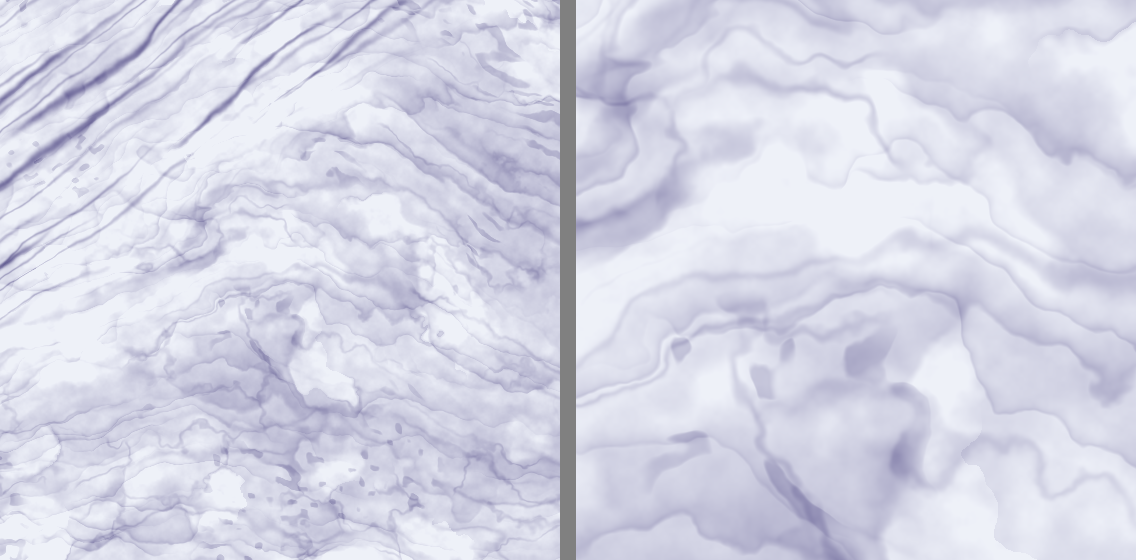
Left, the full canvas; right, a detail of the centre.
Write a three.js fragment shader that draws this texture.

```glsl
// Pale lilac fibrous sheets: dark slanted strands above, soft wavy folds below.
varying vec2 vUv;

const vec3 PALE_LILAC = vec3(0.92, 0.93, 0.965);
const vec3 STAIN_ABSORPTION = vec3(0.32, 0.34, 0.235);
const float STRAND_SLOPE = 0.75;
const vec2 SWIRL_CENTER = vec2(0.52, 0.58);

float hash(vec2 p) {
  vec3 h = fract(p.xyx * 0.1031);
  h += dot(h, h.yzx + 33.33);
  return fract((h.x + h.y) * h.z);
}

float noise(vec2 p) {
  vec2 cell = floor(p);
  vec2 f = fract(p);
  f = f * f * f * (f * (f * 6.0 - 15.0) + 10.0);
  float low = mix(hash(cell), hash(cell + vec2(1.0, 0.0)), f.x);
  float high = mix(hash(cell + vec2(0.0, 1.0)), hash(cell + 1.0), f.x);
  return mix(low, high, f.y);
}

float fbm(vec2 p) {
  float sum = 0.0;
  float weight = 0.53;
  for (int i = 0; i < 4; i++) {
    sum += weight * noise(p);
    p = p * 2.03 + vec2(17.3, 9.1);
    weight *= 0.5;
  }
  return sum;
}

// Cellular noise: nearest distance, second distance, random value of the cell.
vec3 cellular(vec2 p) {
  vec2 base = floor(p);
  vec3 result = vec3(8.0, 8.0, 0.0);
  for (int y = -1; y <= 1; y++) {
    for (int x = -1; x <= 1; x++) {
      vec2 cell = base + vec2(float(x), float(y));
      vec2 seed = cell + vec2(hash(cell + 3.7), hash(cell + 41.2));
      float d = distance(p, seed);
      if (d < result.x) result = vec3(d, result.x, hash(cell + 75.9));
      else result.y = min(result.y, d);
    }
  }
  return result;
}

// Layered sines that bend the plane.
vec2 sway(vec2 p, float amount) {
  float freq = 5.0;
  for (int i = 0; i < 3; i++) {
    p += amount * 0.13 / freq * sin(p.yx * freq * vec2(1.3, 1.0) + freq * vec2(1.7, 0.6));
    freq *= 1.9;
  }
  return p;
}

// Irregular offset of the given scale.
vec2 jitter(vec2 p, float freq) {
  return vec2(fbm(p * freq), fbm(p * freq + 31.0)) - 0.5;
}

// Overlapping sheets: a crisp lower edge fading softly upward.
float folds(vec2 q, float freq, float waviness) {
  float f = q.y * freq + waviness * (fbm(q * vec2(4.0, 6.0) + freq) - 0.5);
  float id = floor(f);
  float r = fract(f);
  float strength = smoothstep(0.3, 0.8, noise(vec2(q.x * 6.0 + id * 17.3, id * 3.1 + freq)));
  float profile = 0.45 * exp(-5.0 * r) + 0.7 * exp(-20.0 * r);
  return strength * profile * smoothstep(0.0, 0.06, r);
}

// Thin broken fibres of uneven width running along q.x.
float strands(vec2 q, float freq, float wobble) {
  float f = q.y * freq + wobble * (fbm(q * vec2(3.0, 6.0) + freq) - 0.5);
  float id = floor(f);
  float r = fract(f) - 0.5;
  float width = mix(0.05, 0.16, noise(vec2(q.x * 9.0, id * 5.3 + freq)));
  float strength = smoothstep(0.3, 0.75, noise(vec2(q.x * 4.0 + id * 7.7, id * 3.1)));
  return strength * exp(-r * r / (width * width));
}

void main() {
  // Flow coordinates: slanted at upper left, level below, sinking gently at right.
  float rise = vUv.y - STRAND_SLOPE * vUv.x;
  float strandZone = smoothstep(0.3, 0.5, rise);
  vec2 toSwirl = vUv - SWIRL_CENTER;
  float swirl = exp(-22.0 * dot(toSwirl, toSwirl));
  vec2 p = sway(vUv, (0.6 + 2.0 * swirl) * (1.0 - 0.7 * strandZone));
  p += (0.04 + 0.07 * swirl) * (1.0 - 0.7 * strandZone) * jitter(vUv, 9.0);
  float slant = smoothstep(-0.3, 0.75, p.y - 0.45 * p.x);
  float lift = STRAND_SLOPE * (p.x - 0.38 * p.x * p.x) * slant;
  vec2 flow = vec2(p.x + 0.6 * p.y * slant, p.y - lift);
  flow += 0.014 * jitter(vUv, 26.0);

  // Broad cloudy stain, denser to the right, with fine fibre grain.
  float haze = smoothstep(0.6, -0.2, rise) * smoothstep(0.02, 0.35, vUv.y + 0.25 * vUv.x);
  float stain = -0.03 + 0.2 * haze;
  stain += 0.8 * (1.0 - 0.4 * strandZone) * (fbm(flow * vec2(4.0, 10.0)) - 0.5);
  stain += 0.2 * (noise(flow * vec2(22.0, 80.0)) - 0.5);
  stain += 0.3 * (fbm(vUv * 48.0) - 0.5);

  // Folded sheets and the wisps between them.
  float sheet = 1.0 - 0.4 * strandZone;
  stain += 0.75 * sheet * folds(flow, 5.0, 2.2);
  stain += 0.7 * sheet * folds(flow + 0.37, 9.0, 2.6);
  stain += 0.65 * sheet * folds(flow + 0.71, 17.0, 3.0);
  stain += 0.5 * sheet * folds(flow + 0.13, 29.0, 4.0);
  stain += 0.3 * (1.0 - strandZone) * strands(flow, 24.0, 4.0);

  // Rounded pale pockets with partial ragged seams.
  vec3 pocket = cellular(flow * vec2(8.0, 14.0) + 0.9 * jitter(vUv, 16.0));
  float seam = 1.0 - smoothstep(0.0, 0.12, pocket.y - pocket.x);
  stain += 0.3 * seam * smoothstep(0.5, 0.8, noise(p * 11.0)) * (1.0 - strandZone);
  stain -= 0.26 * step(0.65, pocket.z) * smoothstep(0.5, 0.25, pocket.x);

  // Dark strands, thick ones between fine ones.
  vec2 fibre = vec2(p.x, p.y - STRAND_SLOPE * p.x) + 0.008 * jitter(vUv, 24.0);
  float thick = strands(fibre, 13.0, 1.6);
  float fine = strands(fibre + 0.29, 27.0, 2.4);
  stain += strandZone * (1.2 * thick + 0.7 * fine);

  // Sparse ragged flecks gathered in a few places.
  float fleck = smoothstep(0.7, 0.85, noise(flow * vec2(55.0, 95.0)));
  stain += 0.4 * fleck * smoothstep(0.6, 0.8, noise(vUv * 7.0 + 5.0));

  stain = clamp(stain, -0.04, 1.7);
  gl_FragColor = vec4(PALE_LILAC - STAIN_ABSORPTION * stain, 1.0);
}
```
